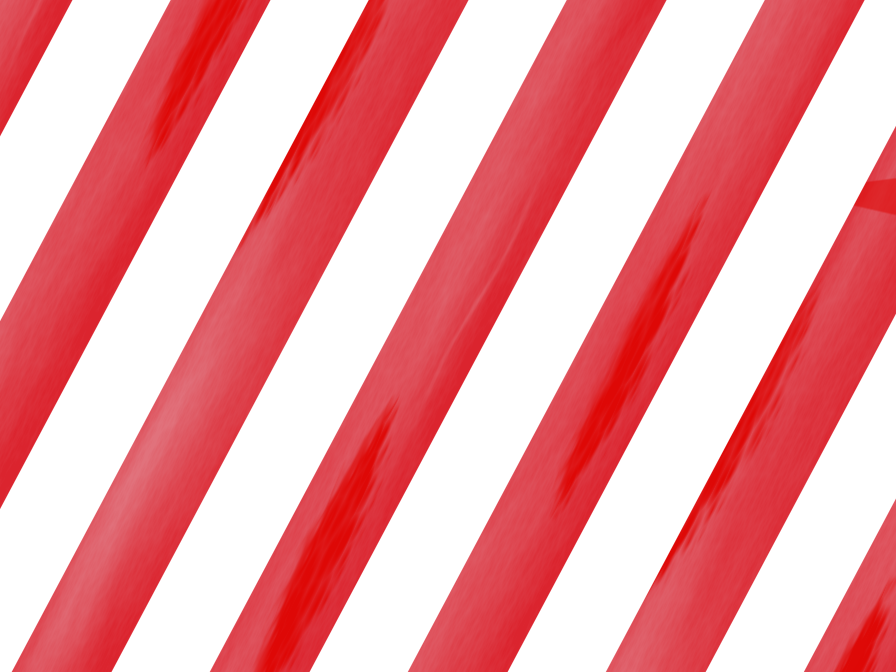
Reproduce this pattern procedurally as a Shadertoy shader.

```glsl
#define PERIOD 0.2947
#define SLANT 0.5313
#define OFFSET 0.0174
#define FILL 0.504
#define DRIFT 0.5208
#define PATCH_HALF 0.25
#define DEEP vec3(0.86, 0.14, 0.18)
#define PALE vec3(0.88, 0.42, 0.46)
#define SATURATED vec3(0.87, 0.02, 0.01)
#define PAPER vec3(1.0)

vec2 hash2(vec2 p) {
    p = vec2(dot(p, vec2(127.1, 311.7)), dot(p, vec2(269.5, 183.3)));
    return fract(sin(p) * 4375.85);
}

// Distance to the nearest scattered cell point
float cellular(vec2 p) {
    vec2 cell = floor(p), local = fract(p);
    float nearest = 2.0;
    for (int j = -1; j <= 1; j++) {
        for (int i = -1; i <= 1; i++) {
            vec2 g = vec2(i, j);
            vec2 d = g + hash2(cell + g) - local;
            nearest = min(nearest, dot(d, d));
        }
    }
    return sqrt(nearest);
}

// Soft streaks from sines, each bending the next
float streaks(vec2 p) {
    float sum = 0.0, amp = 0.5;
    for (int i = 0; i < 4; i++) {
        p.x += 0.6 * sin(p.y * 1.3 + float(i));
        sum += amp * sin(p.x) * cos(p.y * 0.7);
        p = p * 1.9 + vec2(1.7, 2.3);
        amp *= 0.55;
    }
    return sum;
}

float bell(float x, float width) {
    return exp(-x * x / (width * width));
}

// a runs across the stripe from 0 to 1, v along it in canvas heights
vec3 paint(float a, float v, float kind, float id) {
    float wash = streaks(vec2(a * 5.0 + id * 2.1, v * 5.0 + kind * 3.0));
    float fibre = cellular(vec2(a * 16.0 + v * 5.0, v * 16.0 + id * 7.0)) - 0.5;
    float grain = cellular(vec2(a * 42.0 + v * 24.0, v * 65.0 + id * 5.0)) - 0.5;
    float centre = fract(0.87 + 0.3 * kind);
    float edgeKind = 1.0 - step(0.5, kind);

    // Watercolour wash: paler on the left, with one faded stretch
    float fade = bell(v - fract(centre + 0.5), 0.28);
    float tone = 0.62 - 0.55 * smoothstep(0.15, 1.0, a);
    tone += fade * mix(0.12, 0.42, edgeKind) * (1.0 - 0.4 * a);
    tone -= 0.25 * bell(a, 0.12) * edgeKind;
    tone += 0.22 * wash + 0.14 * fibre + 0.12 * grain;

    // Fine pale crease
    float crease = bell(a - 0.71 - 0.03 * sin(v * 23.0), 0.025);
    tone += 0.35 * crease * bell(v - 0.58, 0.2) * bell(kind - 1.0, 0.3);
    vec3 col = mix(DEEP, PALE, clamp(tone, 0.0, 1.1));

    // Slender leaf of saturated pigment
    float n = (v - centre) / PATCH_HALF;
    float axis = mix(0.53 - 0.1 * n, 0.0, edgeKind);
    float across = a - axis + 0.09 * wash + 0.14 * fibre;
    float halfWidth = 0.26 * (1.0 - n * n);
    float leaf = 1.0 - smoothstep(halfWidth - 0.12, halfWidth + 0.04, abs(across));
    leaf *= smoothstep(0.0, 0.12, 1.0 - n * n);
    leaf *= clamp(0.75 + 0.5 * wash - 0.5 * fibre, 0.3, 1.0);
    col = mix(col, SATURATED, 0.95 * leaf);

    // Overlapping brush seam
    float low = 1.215 - 0.03 * a, high = 1.25 + 0.02 * a;
    float seam = smoothstep(low - 0.002, low + 0.002, v);
    seam *= 1.0 - smoothstep(high - 0.002, high + 0.002, v);
    return mix(col, SATURATED, 0.55 * seam * edgeKind);
}

void mainImage(out vec4 fragColor, in vec2 fragCoord) {
    vec2 p = fragCoord / iResolution.y;

    // Slanted stripe coordinates
    float u = (p.x - SLANT * p.y - OFFSET) / PERIOD - 0.5 * FILL;
    float id = floor(u + 0.5);
    float offCentre = u - id;
    float a = clamp(offCentre / FILL + 0.5, 0.0, 1.0);

    // Three paint strokes recur, sliding down each cycle
    float kind = mod(id, 3.0);
    float v = p.y + DRIFT * floor(id / 3.0) - 0.25 * step(3.5, id);

    float aa = 0.8 / (iResolution.y * PERIOD);
    float mask = 1.0 - smoothstep(-aa, aa, abs(offCentre) - 0.5 * FILL);
    fragColor = vec4(mix(PAPER, paint(a, v, kind, id), mask), 1.0);
}
```
